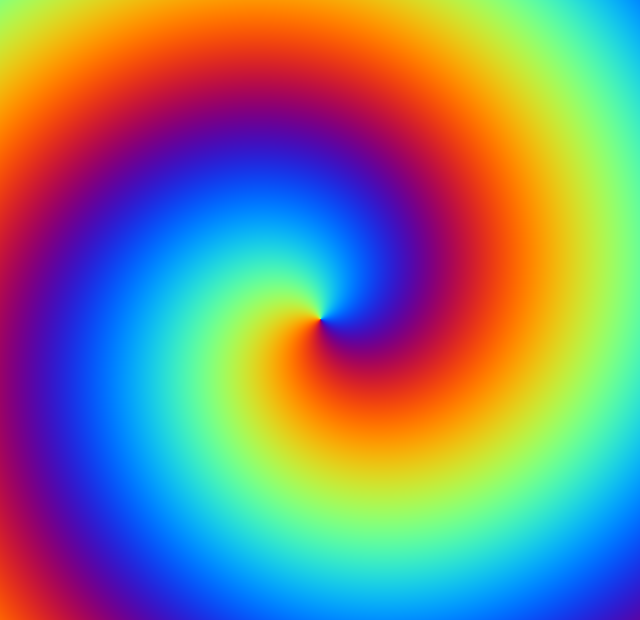
This background is drawn by a Shadertoy shader. Its source:

```glsl
// Cyclic palette: orange, green, azure and purple a quarter turn apart
vec3 wheelColor(float phase) {
    return 0.5 + 0.5 * vec3(cos(phase), sin(phase), -cos(phase));
}

void mainImage(out vec4 fragColor, in vec2 fragCoord) {
    // Offset from the spiral's eye, in canvas heights
    vec2 eye = vec2(0.501, 0.485) * iResolution.xy;
    vec2 offset = (fragCoord - eye) / iResolution.y;

    // Hue turns with the angle and winds outward with the radius
    float angle = atan(offset.y, offset.x + 1e-6);
    float phase = 3.28 - angle + 9.42 * length(offset);

    fragColor = vec4(wheelColor(phase), 1.0);
}
```
